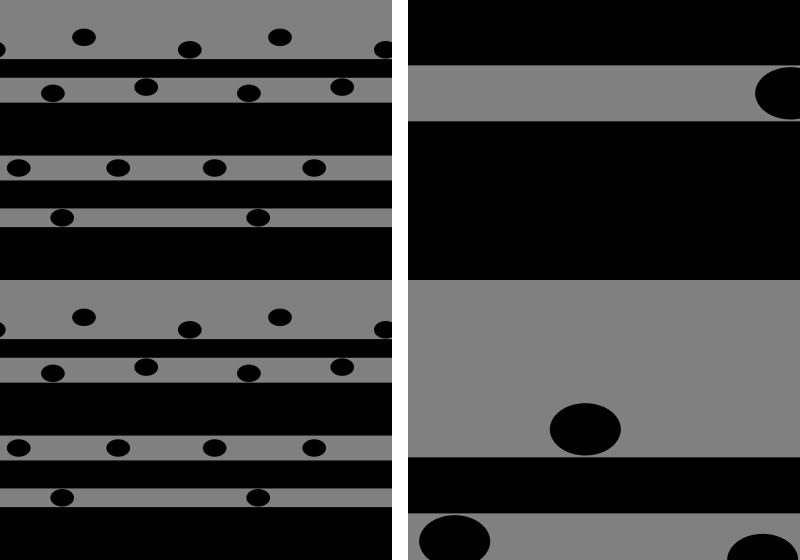
Left, the full canvas; right, a detail of the centre.
A WebGL 1 fragment shader for this pattern:

```glsl
precision highp float;
// Grey horizontal bands on black, punched with black oval spots.
// One 31.5 by 45 unit tile repeats twice across and twice down; every offset
// is wrapped to the tile, and edges are smoothed by their pixel coverage.

uniform vec2 u_resolution;

const vec2 TILE = vec2(31.5, 45.0);

// Shortest signed offset between two positions on the repeating tile
vec2 wrapOffset(vec2 p, vec2 center) {
  return mod(p - center + 0.5 * TILE, TILE) - 0.5 * TILE;
}

// Share of the pixel covered, from a signed distance and the pixel size
float coverage(float dist, float pixel) {
  return clamp(0.5 - dist / pixel, 0.0, 1.0);
}

float band(vec2 p, float top, float bottom, float pixel) {
  float y = wrapOffset(p, vec2(0.0, 0.5 * (top + bottom))).y;
  return coverage(abs(y) - 0.5 * (bottom - top), pixel);
}

float spot(vec2 p, vec2 center, float pixel) {
  vec2 radii = vec2(1.9, 1.4);
  vec2 q = wrapOffset(p, center) / radii;
  float k = length(q);
  float dist = k * (k - 1.0) / max(length(q / radii), 0.001);
  return coverage(dist, pixel);
}

void main() {
  // Tile units, with y running down from the top edge
  vec2 uv = gl_FragCoord.xy / u_resolution;
  vec2 p = vec2(uv.x, 1.0 - uv.y) * 2.0 * TILE;
  float pixel = 2.0 * TILE.y / u_resolution.y;

  // One broad band and three narrow ones
  float grey = band(p, 0.0, 9.5, pixel)
             + band(p, 12.5, 16.5, pixel)
             + band(p, 25.0, 29.0, pixel)
             + band(p, 33.5, 36.5, pixel);

  // Seven spots, staggered along the bands
  float spots = spot(p, vec2(13.5, 6.0), pixel)
              + spot(p, vec2(30.5, 8.0), pixel)
              + spot(p, vec2(8.5, 15.0), pixel)
              + spot(p, vec2(23.5, 14.0), pixel)
              + spot(p, vec2(3.0, 27.0), pixel)
              + spot(p, vec2(19.0, 27.0), pixel)
              + spot(p, vec2(10.0, 35.0), pixel);

  gl_FragColor = vec4(vec3(0.5 * grey * (1.0 - min(spots, 1.0))), 1.0);
}
```
